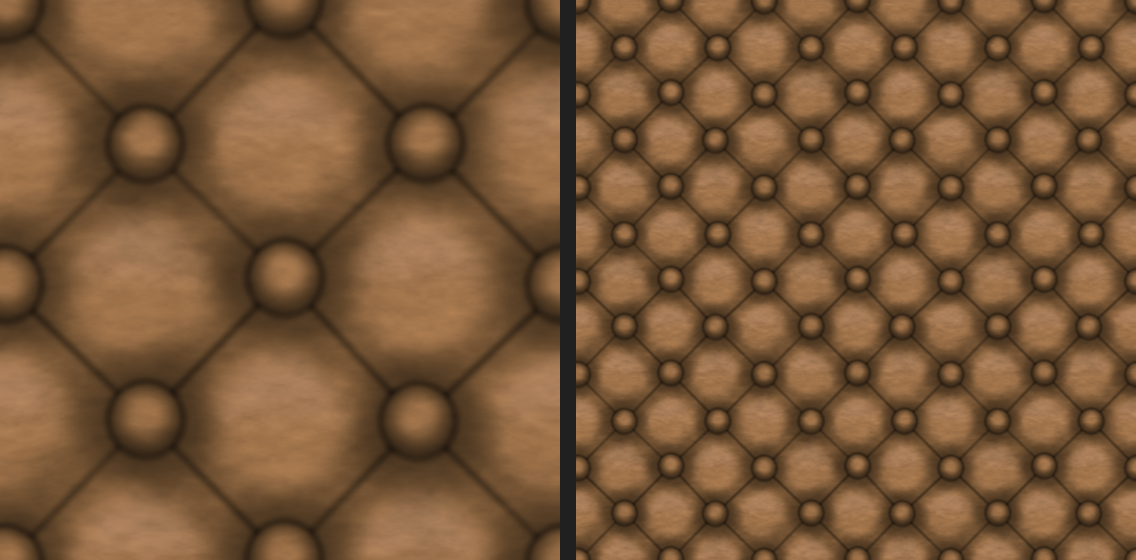
Left: one tile. Right: repeated 3 by 3.
Give the GLSL for this texture, as a WebGL 1 fragment shader.

```glsl
precision highp float;
uniform vec2 u_resolution;

const float PI = 3.14159265;

float hash(vec2 p) {
  vec3 q = fract(vec3(p.xyx) * 0.1031);
  q += dot(q, q.yzx + 33.33);
  return fract((q.x + q.y) * q.z);
}

// Value noise that wraps after "period" cells
float noise(vec2 p, vec2 period) {
  vec2 i = floor(p), f = fract(p);
  f = f * f * (3.0 - 2.0 * f);
  float a = hash(mod(i, period));
  float b = hash(mod(i + vec2(1.0, 0.0), period));
  float c = hash(mod(i + vec2(0.0, 1.0), period));
  float d = hash(mod(i + vec2(1.0, 1.0), period));
  return mix(mix(a, b, f.x), mix(c, d, f.x), f.y);
}

float fbm(vec2 uv, vec2 freq) {
  float sum = 0.0, amp = 0.5;
  for (int i = 0; i < 4; i++) {
    sum += amp * noise(uv * freq + freq * 0.37, freq);
    freq *= 2.0;
    amp *= 0.55;
  }
  return sum;
}

// Slightly irregular button position on a quarter-unit lattice
vec2 buttonCenter(vec2 id) {
  vec2 k = mod(id, 4.0);
  vec2 jitter = vec2(hash(k + 5.3), hash(k + 17.9)) - 0.5;
  return id * 0.25 + jitter * 0.022;
}

float segmentDistance(vec2 p, vec2 a, vec2 b) {
  vec2 d = b - a;
  return length(p - a - d * clamp(dot(p - a, d) / dot(d, d), 0.0, 1.0));
}

void main() {
  vec2 uv = gl_FragCoord.xy / u_resolution;

  // Mottling and streaky leather grain
  float mottle = fbm(uv, vec2(9.0)) - 0.5;
  float blotch = noise(uv * 5.0, vec2(5.0)) - 0.5;
  vec2 bent = uv + 0.035 * vec2(mottle, blotch);
  float grain = fbm(bent, vec2(22.0, 52.0)) - 0.5;

  // Nearest button and seam
  vec2 cell = floor(uv * 4.0 + 0.5);
  vec2 toButton = vec2(1.0);
  float seam = 1.0;
  for (int j = -1; j <= 1; j++) {
    for (int i = -1; i <= 1; i++) {
      vec2 id = cell + vec2(float(i), float(j));
      if (mod(id.x + id.y, 2.0) < 0.5) {
        vec2 c = buttonCenter(id);
        if (length(uv - c) < length(toButton)) toButton = uv - c;
        seam = min(seam, segmentDistance(uv, c, buttonCenter(id + vec2(1.0, 1.0))));
        seam = min(seam, segmentDistance(uv, c, buttonCenter(id + vec2(1.0, -1.0))));
      }
    }
  }
  float d = length(toButton);

  // Padded diamonds, dark in the hollows around the buttons
  vec2 wave = cos(4.0 * PI * uv);
  float puff = abs(wave.x - wave.y) * 0.5;
  float upper = -sign(wave.x - wave.y) * sin(4.0 * PI * uv.y);
  float tone = mix(0.75, 1.0, smoothstep(0.2, 0.8, puff + 0.22 * mottle + 0.12 * blotch));
  tone *= 1.0 - 0.3 * (1.0 - smoothstep(0.075, 0.165, d + 0.03 * mottle));
  tone *= 1.0 - (0.3 + 0.16 * blotch) * exp(-pow(seam / 0.0085, 2.0));

  // Domed button with a shadowed rim
  float dome = 0.98 - 0.56 * smoothstep(0.2, 1.05, length(toButton / 0.068 - vec2(0.0, 0.14)));
  float onButton = 1.0 - smoothstep(0.061, 0.071, d);
  tone = mix(tone, dome, onButton);
  tone *= 1.0 - 0.32 * exp(-pow((d - 0.068) / 0.008, 2.0));

  tone *= 1.0 + 0.2 * grain + 0.1 * mottle;

  // Warm brown, paler on the upper side of each pad
  vec3 leather = mix(vec3(0.60, 0.43, 0.26), vec3(0.625, 0.45, 0.29), smoothstep(0.6, 1.0, tone));
  float sheen = smoothstep(0.35, 0.85, puff) * smoothstep(-0.5, 0.8, upper + 0.8 * grain);
  leather = mix(leather, vec3(0.65, 0.485, 0.345), sheen * (1.0 - onButton));

  gl_FragColor = vec4(leather * tone, 1.0);
}
```
